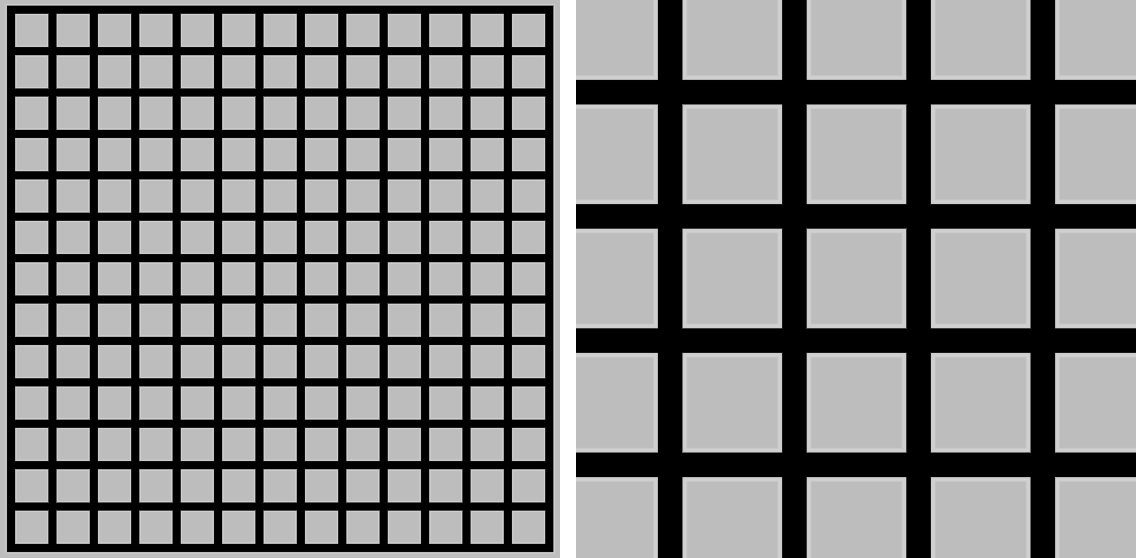
Left, the full canvas; right, a detail of the centre.
This pattern is drawn by a Shadertoy shader. Its source:

```glsl
// A black 13 by 13 lattice on flat grey, with a faint light rim along its bars.

// Signed distance to the lattice bars, in cell units.
float latticeDistance(vec2 g) {
    vec2 bar = abs(g - floor(g) - 0.5) - 0.099;
    float frame = max(abs(g.x), abs(g.y)) - 6.599;
    return max(min(bar.x, bar.y), frame);
}

void mainImage(out vec4 fragColor, in vec2 fragCoord) {
    // Cell centres fall on whole numbers from -6 to 6.
    float cellSize = 0.0742;
    vec2 p = (fragCoord - 0.5 * iResolution.xy) / iResolution.y;
    vec2 grid = (p - 0.0003) / cellSize;
    float pixel = 1.0 / (iResolution.y * cellSize);

    float d = latticeDistance(grid);

    // Grey ground with a thin lighter rim beside each bar.
    float rim = 1.0 - smoothstep(0.025, 0.045, d);
    vec3 color = mix(vec3(0.74), vec3(0.815), rim);

    // Black bars with smoothed edges.
    color *= smoothstep(-0.7 * pixel, 0.7 * pixel, d);

    fragColor = vec4(color, 1.0);
}
```
